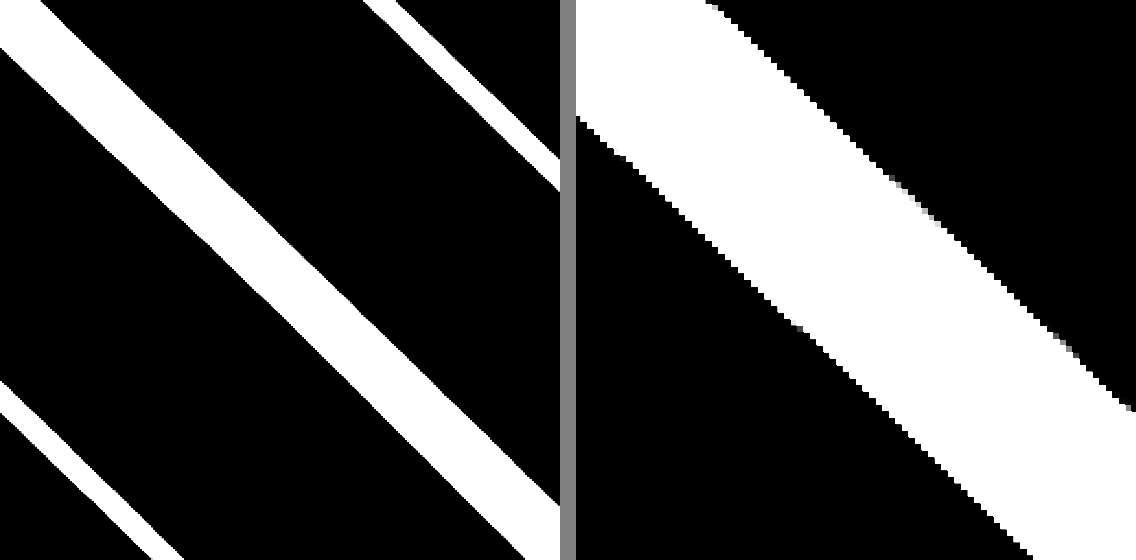
Left, the full canvas; right, a detail of the centre.
Give the GLSL for this pattern, as a three.js fragment shader.

```glsl
// Alternating wide and thin white diagonal stripes with stepped, slightly wandering edges on black.
varying vec2 vUv;

const vec3 GROUND = vec3(0.0);
const vec3 STRIPE = vec3(1.0);
const float CELLS = 256.0;        // stair steps across the canvas
const float SLOPE = 0.975;        // drop per unit across
const float PERIOD = 1.367;       // vertical distance between like stripes
const float WIDE_CENTRE = 0.0049;
const float WIDE_HALF = 0.0739;
const float THIN_CENTRE = -0.660;
const float THIN_HALF = 0.0284;

// Snaps to cell centres, blending across one pixel at cell borders.
vec2 stepped(vec2 uv, float cells) {
  vec2 p = uv * cells;
  vec2 pixel = max(fwidth(p), vec2(0.0001));
  vec2 border = floor(p + 0.5);
  return (border + clamp((p - border) / pixel, -0.5, 0.5)) / cells;
}

// Layered sines: a slow bend plus fine roughness.
float wander(float x, float bend, float phase) {
  float slow = bend * cos(6.2832 * x + phase);
  float fine = sin(47.0 * x + 3.0 * phase) + 0.6 * sin(131.0 * x + phase);
  return slow + 0.0006 * fine;
}

// Signed distance to the nearest stripe centre of a repeating set.
float repeatAround(float d, float centre, float period) {
  return mod(d - centre + 0.5 * period, period) - 0.5 * period;
}

// Coverage between an upper and a lower edge.
float band(float d, float upper, float lower, float soft) {
  return smoothstep(upper - soft, upper + soft, d)
       * (1.0 - smoothstep(lower - soft, lower + soft, d));
}

void main() {
  vec2 p = stepped(vUv, CELLS);
  float soft = 0.5 * fwidth(vUv.y);

  // Vertical offset below the main diagonal.
  float fall = 1.0 - p.y - SLOPE * p.x;
  float toWide = repeatAround(fall, WIDE_CENTRE, PERIOD);
  float toThin = repeatAround(fall, THIN_CENTRE, PERIOD);

  // Each edge wanders on its own.
  float wide = band(toWide, -WIDE_HALF + wander(p.x, 0.001, 4.7),
                    WIDE_HALF + wander(p.x, 0.0045, 0.0), soft);
  float thin = band(toThin, -THIN_HALF + wander(p.x, 0.0015, 2.2),
                    THIN_HALF + wander(p.x, 0.0012, 1.1), soft);

  gl_FragColor = vec4(mix(GROUND, STRIPE, max(wide, thin)), 1.0);
}
```
